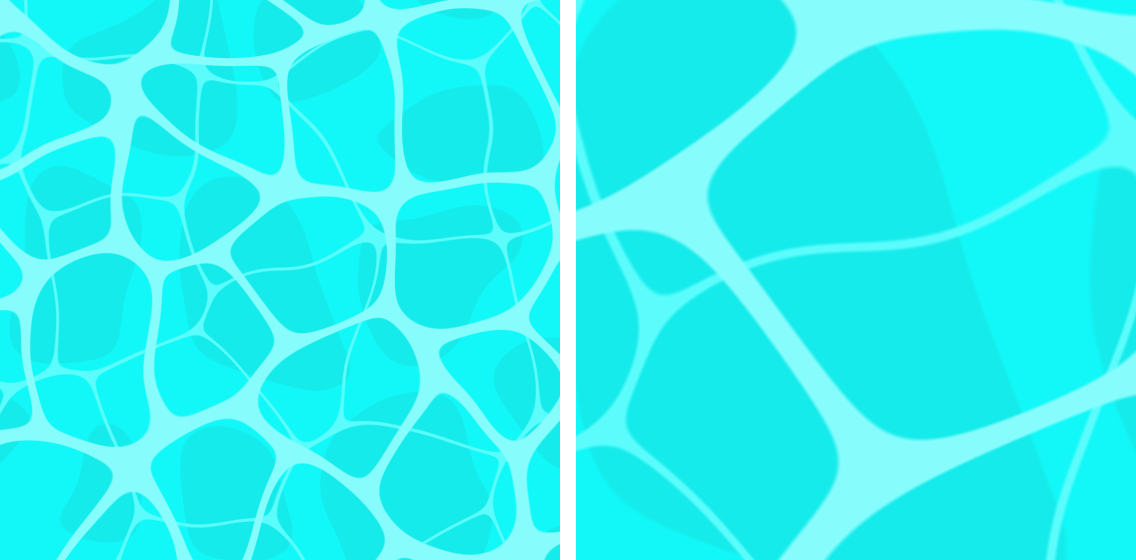
Left: the whole. Right: its middle third, enlarged.
This texture is drawn by a Shadertoy shader. Its source:

```glsl
// Sunlit pool water: a bold caustic web over a fine web and soft shaded patches.

#define WEB_CELLS 4.2
#define WEB_HALF_WIDTH 0.0076
#define FINE_CELLS 3.3
#define FINE_HALF_WIDTH 0.0027
#define PATCH_CELLS 3.0
#define PATCH_INSET 0.036
#define WARP_AMOUNT 0.042
#define WARP_FREQUENCY 5.0
#define WATER_COLOR vec3(0.07, 0.97, 0.97)
#define SHADE_COLOR vec3(0.085, 0.92, 0.92)
#define FINE_COLOR vec3(0.36, 0.99, 0.99)
#define WEB_COLOR vec3(0.53, 0.99, 0.99)

vec2 hash2(vec2 p) {
    vec3 q = fract(p.xyx * vec3(0.1031, 0.1030, 0.0973));
    q += dot(q, q.yzx + 33.33);
    return fract((q.xx + q.yz) * q.zy);
}

float cornerSlope(vec2 corner, vec2 offset) {
    float angle = 6.2832 * hash2(corner + 71.0).x;
    return dot(vec2(cos(angle), sin(angle)), offset);
}

float gradientNoise(vec2 p) {
    vec2 i = floor(p), f = fract(p);
    vec2 u = f * f * f * (f * (f * 6.0 - 15.0) + 10.0);
    vec2 e = vec2(1.0, 0.0);
    return mix(mix(cornerSlope(i, f), cornerSlope(i + e, f - e), u.x),
               mix(cornerSlope(i + e.yx, f - e.yx), cornerSlope(i + 1.0, f - 1.0), u.x), u.y);
}

// Bends straight cell walls into flowing curves
vec2 warp(vec2 p, float seed) {
    vec2 q = p * WARP_FREQUENCY + seed;
    return p + WARP_AMOUNT * vec2(gradientNoise(q), gradientNoise(q + 37.5));
}

vec2 cellPoint(vec2 cell, float seed) {
    return cell + 0.5 + 0.78 * (hash2(cell + seed) - 0.5);
}

// Distance to the nearest cell wall; a lower sharpness rounds the corners more
float wallDistance(vec2 p, float cells, float sharpness, float seed) {
    p *= cells;
    vec2 home = floor(p), nearestCell = home, nearest = vec2(9.0);
    for (int y = -1; y <= 1; y++)
    for (int x = -1; x <= 1; x++) {
        vec2 cell = home + vec2(x, y);
        vec2 toPoint = cellPoint(cell, seed) - p;
        if (dot(toPoint, toPoint) < dot(nearest, nearest)) {
            nearest = toPoint;
            nearestCell = cell;
        }
    }
    float sum = 0.0;
    for (int y = -2; y <= 2; y++)
    for (int x = -2; x <= 2; x++) {
        vec2 toPoint = cellPoint(nearestCell + vec2(x, y), seed) - p;
        vec2 across = toPoint - nearest;
        if (dot(across, across) > 1e-4) {
            float wall = dot(0.5 * (nearest + toPoint), normalize(across));
            sum += exp(-sharpness * wall);
        }
    }
    return -log(sum) / (sharpness * cells);
}

void mainImage(out vec4 fragColor, in vec2 fragCoord) {
    vec2 uv = fragCoord / iResolution.y;
    float soft = max(0.0016, 0.8 / iResolution.y);

    // Rounded shaded patches, uneven in size
    float patchEdge = wallDistance(warp(uv, 11.0), PATCH_CELLS, 13.0, 5.0)
                    + 0.045 * gradientNoise(uv * 3.5 + 19.0) - PATCH_INSET;
    vec3 color = mix(WATER_COLOR, SHADE_COLOR, smoothstep(-soft, soft, patchEdge));

    // Fine web in the depth
    float fine = wallDistance(warp(uv, 53.0), FINE_CELLS, 32.0, 29.0) - FINE_HALF_WIDTH;
    color = mix(color, FINE_COLOR, 1.0 - smoothstep(-soft, soft, fine));

    // Bold web on the surface, swelling at its junctions
    float web = wallDistance(warp(uv, 87.0), WEB_CELLS, 14.0, 47.0) - WEB_HALF_WIDTH;
    color = mix(color, WEB_COLOR, 1.0 - smoothstep(-soft, soft, web));

    fragColor = vec4(color, 1.0);
}
```
